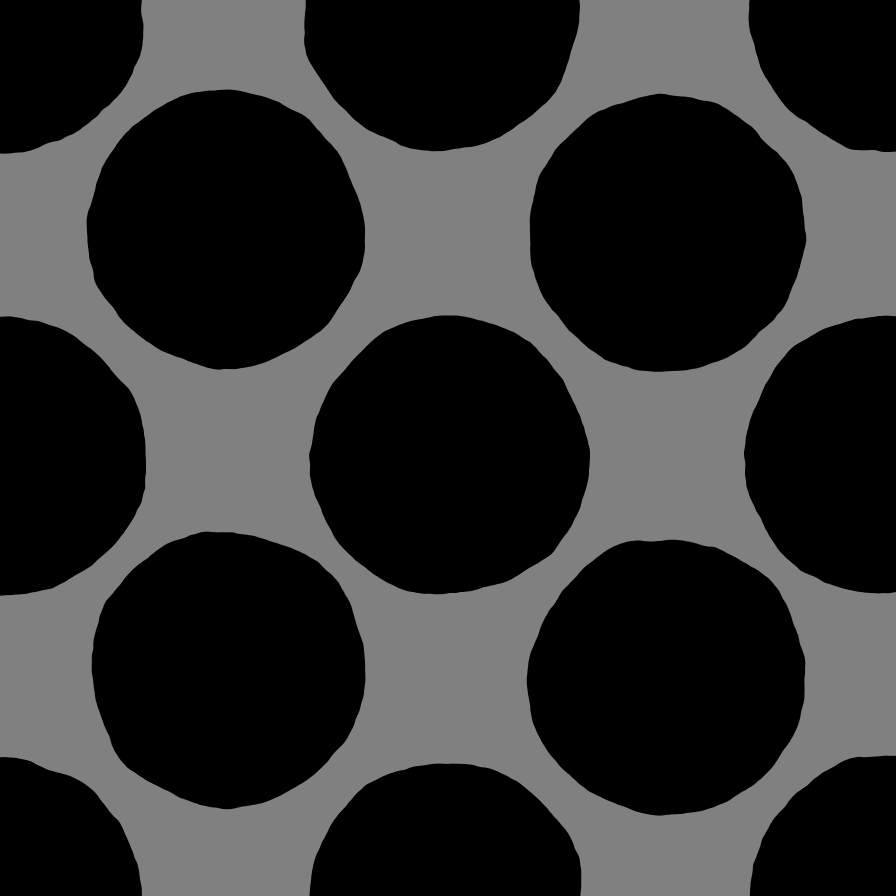
Give the GLSL for this pattern, as a WebGL 2 fragment shader.

```glsl
#version 300 es
precision highp float;

uniform vec2 u_resolution;
out vec4 fragColor;

const vec3 GROUND_GREY = vec3(0.5);
const vec3 DISC_BLACK = vec3(0.0);
const float PITCH = 0.492;
const vec2 LATTICE_ORIGIN = vec2(0.005, 0.002);
const float DISC_RADIUS = 0.154;
const float CENTRE_JITTER = 0.005;
const float EDGE_WOBBLE = 0.014;
const float WOBBLE_FREQUENCY = 20.0;
const int WOBBLE_OCTAVES = 4;

float hash(vec2 p) {
    vec3 q = fract(vec3(p.xyx) * 0.1031);
    q += dot(q, q.yzx + 33.33);
    return fract((q.x + q.y) * q.z);
}

float valueNoise(vec2 p) {
    vec2 cell = floor(p);
    vec2 f = fract(p);
    f = f * f * (3.0 - 2.0 * f);
    float bottom = mix(hash(cell), hash(cell + vec2(1.0, 0.0)), f.x);
    float top = mix(hash(cell + vec2(0.0, 1.0)), hash(cell + 1.0), f.x);
    return mix(bottom, top, f.y);
}

// Layered noise centred on zero
float roughness(vec2 p) {
    float sum = 0.0;
    float weight = 0.5;
    for (int i = 0; i < WOBBLE_OCTAVES; i++) {
        sum += weight * (valueNoise(p) - 0.5);
        p = p * 2.03 + 17.3;
        weight *= 0.45;
    }
    return sum;
}

// Distance to the nearest disc of one square lattice
float discLattice(vec2 p, vec2 shift) {
    vec2 id = round((p - LATTICE_ORIGIN) / PITCH - shift) + shift;
    vec2 seed = id * 2.0 + 41.0;
    vec2 jitter = vec2(hash(seed), hash(seed + 73.0)) - 0.5;
    vec2 centre = LATTICE_ORIGIN + id * PITCH + 2.0 * CENTRE_JITTER * jitter;
    vec2 local = p - centre;
    float wobble = roughness(local * WOBBLE_FREQUENCY + seed * 7.0);
    return length(local) - DISC_RADIUS + EDGE_WOBBLE * wobble;
}

void main() {
    vec2 p = gl_FragCoord.xy / u_resolution;
    float pixel = 1.0 / min(u_resolution.x, u_resolution.y);

    // Corner and centre lattices form the staggered layout
    float distanceToDisc = 1.0;
    for (int i = 0; i < 2; i++) {
        distanceToDisc = min(distanceToDisc, discLattice(p, vec2(0.5 * float(i))));
    }

    float ground = clamp(0.5 + distanceToDisc / pixel, 0.0, 1.0);
    fragColor = vec4(mix(DISC_BLACK, GROUND_GREY, ground), 1.0);
}
```
